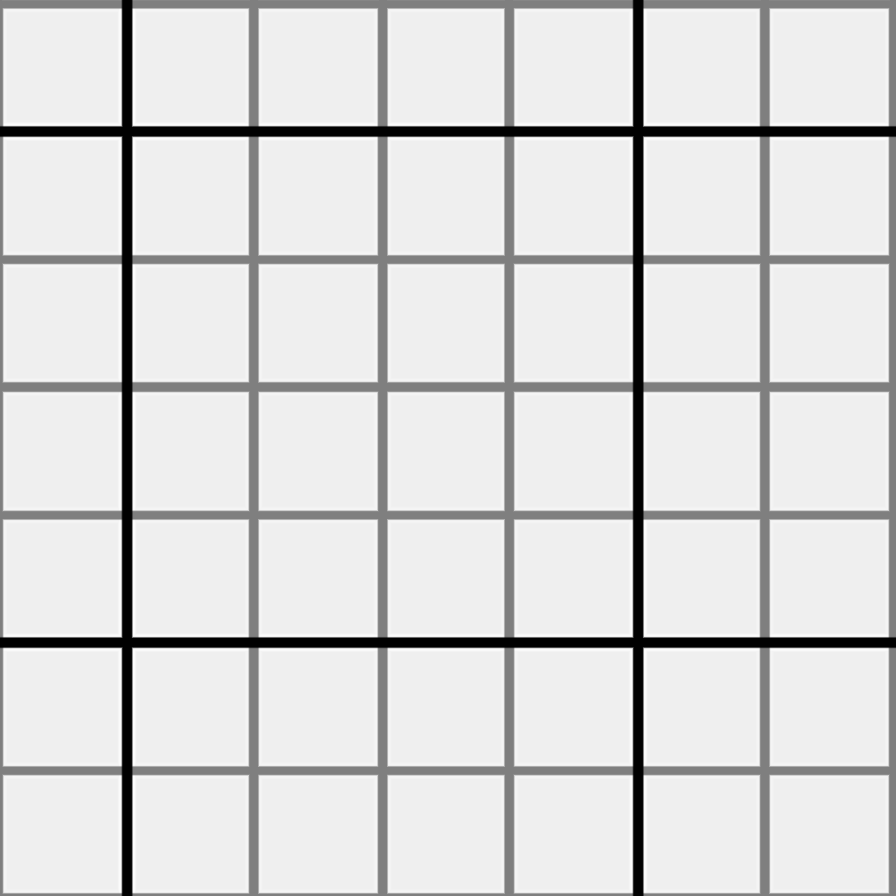
Reproduce this pattern procedurally as a WebGL 1 fragment shader.

```glsl
precision highp float;
// Pale graph paper ruled in grey, with every fourth line heavy and black.
// Each pixel finds its nearest line on both axes; the distance to it gives
// the ink coverage and a faint bright rim. Odd lines vary slightly.

uniform vec2 u_resolution;

#define PITCH 0.1426                    // spacing of neighbouring lines
#define ORIGIN vec2(0.1419, 0.1468)     // first black lines, from upper left
#define MAJOR_EVERY 4.0                 // lines from one black line to the next
#define MINOR_WIDTH 0.0110
#define MAJOR_WIDTH 0.0117
#define ODD_SHIFT vec2(-0.0013, 0.0004) // uneven placing of odd lines
#define ODD_THINNING vec2(0.0, 0.0011)  // odd rows are a little thinner
#define EDGE_SOFTNESS 0.0013
#define RIM_WIDTH 0.0055
#define PAPER vec3(0.937)
#define MINOR_INK vec3(0.498)
#define MAJOR_INK vec3(0.005)

// Remainder of whole numbers, safe against rounding at exact multiples.
vec2 wholeMod(vec2 index, float divisor) {
    return index - divisor * floor((index + 0.5) / divisor);
}

float either(vec2 amount) {
    return max(amount.x, amount.y);
}

void main() {
    vec2 uv = gl_FragCoord.xy / u_resolution;
    vec2 fromOrigin = vec2(uv.x, 1.0 - uv.y) - ORIGIN;

    // Nearest column line in x, nearest row line in y.
    vec2 index = floor(fromOrigin / PITCH + 0.5);
    vec2 isOdd = step(0.5, wholeMod(index, 2.0));
    vec2 isMajor = 1.0 - step(0.5, wholeMod(index, MAJOR_EVERY));

    // Signed distance to the edge of each line.
    vec2 center = index * PITCH + isOdd * ODD_SHIFT;
    vec2 width = mix(vec2(MINOR_WIDTH), vec2(MAJOR_WIDTH), isMajor)
               - isOdd * ODD_THINNING;
    vec2 edge = abs(fromOrigin - center) - 0.5 * width;

    // Ink coverage, softened by at least most of a pixel.
    float soft = max(EDGE_SOFTNESS, 0.75 / min(u_resolution.x, u_resolution.y));
    vec2 ink = 1.0 - smoothstep(-soft, soft, edge);

    // Bright rim on the paper, stronger beside black lines.
    vec2 rim = 1.0 - smoothstep(0.3 * RIM_WIDTH, RIM_WIDTH, edge);
    float glow = either(rim * mix(vec2(0.025), vec2(0.055), isMajor));

    // Black lines lie over grey ones.
    vec3 color = PAPER + glow;
    color = mix(color, MINOR_INK, either(ink * (1.0 - isMajor)));
    color = mix(color, MAJOR_INK, either(ink * isMajor));
    gl_FragColor = vec4(color, 1.0);
}
```
